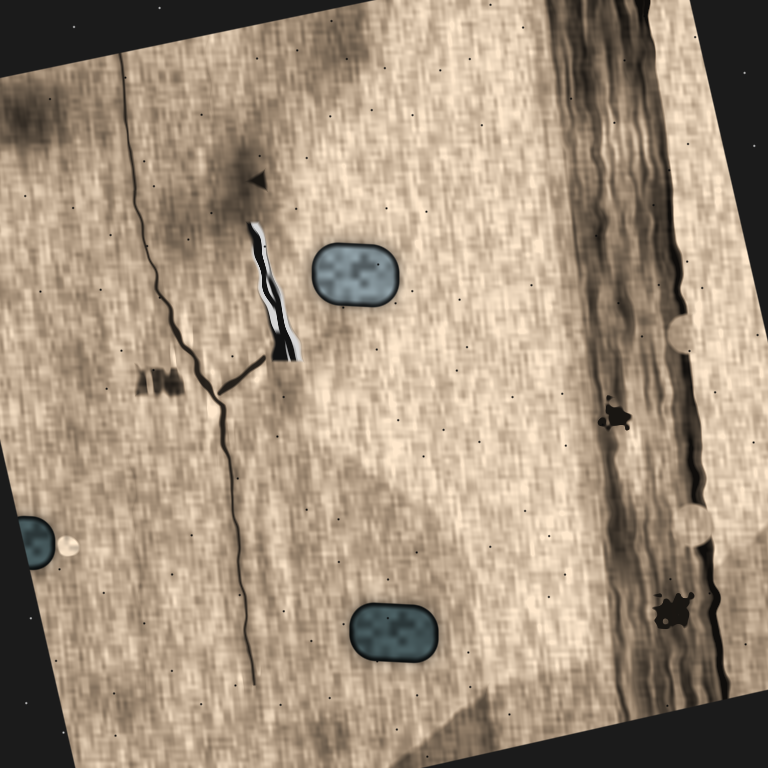
This texture is drawn by a Shadertoy shader. Its source:

```glsl
const vec3 SHADE_TINT = vec3(1, .86, .71);
const vec3 LIGHT_TINT = vec3(1, .91, .8);
const vec3 GLASS_PALE = vec3(.44, .49, .51);
const vec3 GLASS_DEEP = vec3(.23, .29, .3);
const float BACKDROP = .105;
const float GRAIN_SLOPE = .09;
const float GRAIN_CONTRAST = .5;
const float DOT_GRID = 17.;
const float DOT_RADIUS = .0012;

// Soft stains: centre and radii, then strength
const vec4 STAINS[10] = vec4[](
  vec4(.035, .15, .055, .055), vec4(.13, .14, .05, .08), vec4(.43, .05, .055, .09),
  vec4(.315, .23, .035, .07), vec4(.255, .29, .08, .05), vec4(.435, .43, .035, .05),
  vec4(.37, .5, .03, .06), vec4(.09, .5, .035, .15), vec4(.43, .96, .03, .03),
  vec4(.16, .91, .04, .03));
const float STAIN_DEPTH[10] = float[](.5, .15, .25, .36, .2, .22, .22, .14, .2, .2);
const vec2 CRACK[6] = vec2[](vec2(.158, .06), vec2(.172, .25), vec2(.208, .38),
  vec2(.248, .465), vec2(.289, .53), vec2(.328, .892));

float hash(vec2 p) {
  vec3 q = fract(p.xyx * .1031);
  q += dot(q, q.yzx + 33.33);
  return fract((q.x + q.y) * q.z);
}

float noise(vec2 p) {
  vec2 i = floor(p), f = fract(p), e = vec2(1, 0);
  f = f * f * (3. - 2. * f);
  return mix(mix(hash(i), hash(i + e), f.x),
    mix(hash(i + e.yx), hash(i + e.xx), f.x), f.y);
}

float rise(float d, float soft) { return smoothstep(-soft, soft, d); }
float fill(float d, float soft) { return 1. - rise(d, soft); }
float disc(vec2 p, vec2 centre, float radius) { return length(p - centre) - radius; }

float blob(vec2 p, vec2 centre, vec2 radii) {
  vec2 d = (p - centre) / radii;
  return exp(-dot(d, d));
}

float segment(vec2 p, vec2 a, vec2 b) {
  vec2 u = p - a, v = b - a;
  return length(u - v * clamp(dot(u, v) / dot(v, v), 0., 1.));
}

// Positive right of the walk from a to b, with y down
float side(vec2 p, vec2 a, vec2 b) {
  vec2 u = normalize(b - a), v = p - a;
  return u.x * v.y - u.y * v.x;
}

void inlay(inout vec3 col, vec2 p, vec2 halfSize, vec3 glass, float aa) {
  float radius = halfSize.y * .88;
  vec2 q = abs(p - vec2(0, .05 * p.x)) - halfSize + radius;
  float d = length(max(q, 0.)) + min(max(q.x, q.y), 0.) - radius;
  float cloud = .7 + .6 * noise(p * 90.);
  col *= 1. - .3 * exp(-max(d, 0.) * 130.);
  col = mix(col, glass * cloud * (.2 + .8 * smoothstep(.001, .009, -d)), fill(d, aa));
}

void mainImage(out vec4 fragColor, in vec2 fragCoord) {
  vec2 p = fragCoord / iResolution.xy;
  p.y = 1. - p.y;
  float aa = 1. / iResolution.y, g = p.x - GRAIN_SLOPE * p.y;
  vec2 w = p + .009 * (vec2(noise(p * 45.), noise(p * 45. + 70.)) - .5);

  // Woven grain and long streaks
  float grain = noise(vec2(g * 210., p.y * 60.)) * .45
    + noise(vec2(g * 95., p.y * 28.)) * .3 + noise(vec2(g * 70., p.y * 190.)) * .25 - .5;
  float streak = noise(vec2(g * 75., p.y * 4.)) - .5;

  // Pale face, cast shadows and stains
  vec2 bend = vec2(.605, .697), foot = vec2(.633, .898);
  float leftD = max(.375 - w.x, side(w, vec2(.49, .05), vec2(.36, .26)));
  float castD = min(side(w, vec2(.384, .553), bend), side(w, bend, foot));
  float shade = max(rise(leftD, .025), rise(castD, .008));
  float tone = mix(.87, .73, shade) + streak * .16 * shade;
  tone -= .18 * rise(min(w.y - foot.y + .3 * (w.x - foot.x), -castD), .008);
  float wedge = min(side(w, vec2(.553, .964), foot), side(w, foot, vec2(.651, .977)));
  tone -= .3 * rise(wedge, .005);
  for (int i = 0; i < 10; i++)
    tone -= STAIN_DEPTH[i] * blob(w, STAINS[i].xy, STAINS[i].zw);
  tone -= .2 * fill(segment(w, vec2(.17, .59), vec2(.192, .91)), .009);
  tone -= .22 * fill(segment(w, vec2(.27, .05), vec2(.276, .17)), .008);

  // Recessed channel
  float lo = p.x - .711 - .125 * p.y + .027 * p.y * p.y;
  float hi = w.x - .845 - .115 * w.y;
  tone = mix(tone, .72, rise(lo + .025, .005));
  float channel = .18 + .5 * noise(vec2(hi * 150., p.y * 10.));
  channel -= .25 * smoothstep(-.03, -.004, hi) + .12 * exp(-p.y * 9.);
  channel += .3 * blob(w, vec2(.81, .18), vec2(.04, .06));
  channel += .28 * blob(w, vec2(.835, .57), vec2(.035, .08));
  tone = mix(tone, channel, rise(lo, .004));
  float farD = w.y - .729 + .73 * (w.x - .94);
  tone = mix(tone, .87 - .2 * rise(farD, .006), rise(hi, .002));
  float chips = min(disc(p, vec2(.895, .435), .026), disc(p, vec2(.902, .684), .028));
  tone = mix(tone, .73, fill(max(chips, hi - .006), .003));
  tone += grain * GRAIN_CONTRAST * (.45 + .55 * smoothstep(.25, .7, tone));

  // Forked crack with torn fibres
  float crack = segment(w, vec2(.289, .51), vec2(.345, .465));
  for (int i = 0; i < 5; i++) crack = min(crack, segment(w, CRACK[i], CRACK[i + 1]));
  float fork = blob(p, vec2(.28, .49), vec2(.2, .09));
  float torn = smoothstep(.45, .75, noise(vec2(g * 120., p.y * 30.)));
  tone += torn * (.3 * fork * fill(crack - .022, .008) + .4 * blob(w, vec2(.335, .885), vec2(.03, .012)));
  tone *= 1. - .3 * fill(crack - .006, .012);
  tone = mix(tone, .1, .9 * fill(crack - .0015 - .005 * fork * noise(p * 60.), .002));
  vec2 hatch = abs(w - vec2(.213, .497)) - vec2(.033, .019);
  tone -= .5 * torn * fill(max(hatch.x, hatch.y), .004);

  // Gouge and frayed blots
  float gouge = max(abs(w.y - .237) - .5 * (w.x - .322), w.x - .345);
  float blots = min(disc(w, vec2(.798, .542), .017), disc(w, vec2(.878, .793), .025));
  blots += (noise(p * 120.) - .4) * .035;
  tone = clamp(mix(tone, .1, fill(min(gouge, blots), .003)), .06, 1.);
  vec3 col = tone * mix(SHADE_TINT, LIGHT_TINT, smoothstep(.5, 1., tone));

  // Splinter of black and white fibres
  float along = (p.y - .29) / .18, across = w.x - .329 - .048 * along;
  float strands = smoothstep(.4, .62, noise(vec2(across * 190., p.y * 24.)));
  float body = max(abs(across) - .009 - .009 * along, abs(p.y - .38) - .09);
  col = mix(col, vec3(.07 + .77 * strands), fill(body, .003));

  // Glass inlays and pale knot
  inlay(col, p - vec2(.463, .358), vec2(.057, .041), GLASS_PALE, aa);
  inlay(col, p - vec2(.513, .824), vec2(.058, .038), GLASS_DEEP, aa);
  inlay(col, p - vec2(.037, .707), vec2(.035), GLASS_DEEP, aa);
  col = mix(col, LIGHT_TINT * (.7 + .4 * noise(p * 150.)), fill(disc(w, vec2(.086, .71), .014), .002));

  // Tilted outline, backdrop and dots
  float board = max(max(.1016 - .208 * p.x - p.y, .23 * (p.y - .573) - p.x),
    max(p.x - .898 - .229 * p.y, p.y - 1.124 + .226 * p.x));
  float inside = fill(board, aa);
  vec2 cell = floor(p * DOT_GRID);
  vec2 spot = (cell + .1 + .8 * vec2(hash(cell + 3.), hash(cell + 91.))) / DOT_GRID;
  float dots = fill(disc(p, spot, DOT_RADIUS), aa) * step(.55, hash(cell + 47.));
  col = mix(mix(vec3(BACKDROP), col, inside), vec3(.8 - .76 * inside), dots);
  fragColor = vec4(col, 1);
}
```
